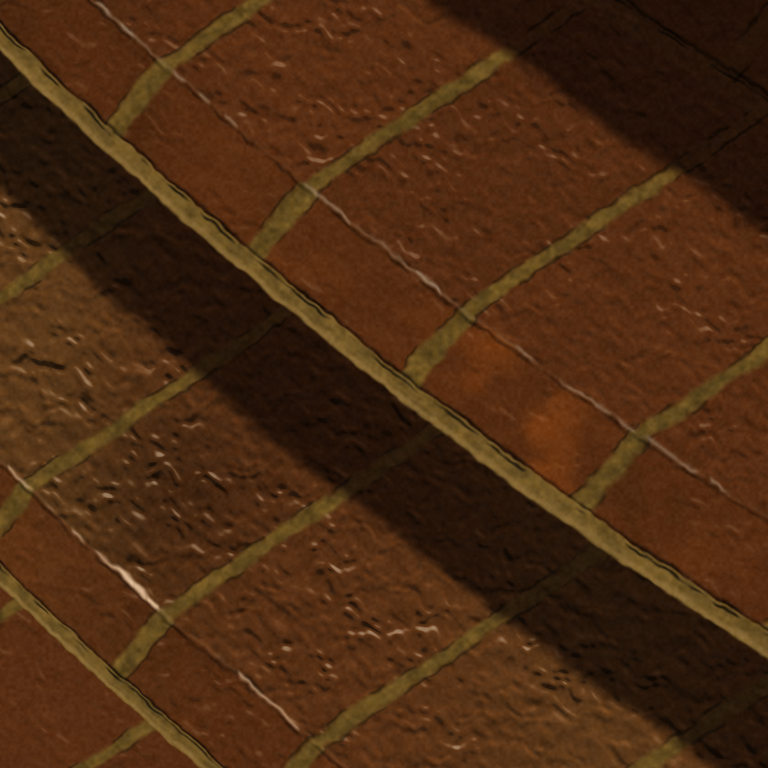
Write a WebGL 2 fragment shader that draws this texture.

```glsl
#version 300 es
precision highp float;

#define STEP_PITCH 0.697
#define RISER_TOP 0.538
#define SHADOW_DEPTH 0.205
#define FAR_SHADOW -0.53
#define SHADOW_SOFT 0.015
#define SHADOW_LEVEL 0.40
#define JOINT_HALF 0.0095
#define LEDGE_HALF 0.0195
#define JOINT_SLOPE 0.68
#define ROUGHNESS 0.8
#define GRAIN 0.055

uniform vec2 u_resolution;
out vec4 fragColor;

const vec3 BRICK_DARK = vec3(0.285, 0.145, 0.062);
const vec3 BRICK_RED = vec3(0.355, 0.185, 0.078);
const vec3 BRICK_TAN = vec3(0.360, 0.230, 0.105);
const vec3 RISER_CLAY = vec3(0.335, 0.170, 0.066);
const vec3 MORTAR = vec3(0.390, 0.295, 0.120);
const vec3 CREST = vec3(0.540, 0.420, 0.220);
const vec3 GLINT = vec3(0.660, 0.550, 0.440);

float hash(vec2 p) {
    vec3 q = fract(p.xyx * 0.1031);
    q += dot(q, q.yzx + 33.33);
    return fract((q.x + q.y) * q.z);
}

float noise(vec2 p) {
    vec2 i = floor(p), f = fract(p);
    f = f * f * (3.0 - 2.0 * f);
    return mix(mix(hash(i), hash(i + vec2(1, 0)), f.x),
               mix(hash(i + vec2(0, 1)), hash(i + vec2(1, 1)), f.x), f.y);
}

float bump(vec2 q) {
    q += 0.012 * (noise(q * 40.0) - 0.5);
    return 0.5 * noise(q * vec2(38, 62)) + 0.5 * noise(q * vec2(85, 125));
}

// Soft-edged band of the given half width
float band(float dist, float halfWidth, float soft) {
    return 1.0 - smoothstep(halfWidth - soft, halfWidth + soft, abs(dist));
}

float peak(float x, float center, float width) {
    float t = (x - center) / width;
    return exp(-t * t);
}

void main() {
    vec2 uv = gl_FragCoord.xy / u_resolution;
    vec2 p = vec2(uv.x, 1.0 - uv.y);
    float soft = 0.0015 + 0.7 / u_resolution.y;
    float wobble = (noise(p * 28.0) - 0.5) * 0.007 + (noise(p * 90.0) - 0.5) * 0.006;

    // Height below the curved main ledge, split into steps
    float drop = p.y - (0.0456 + 0.954 * p.x - 0.1663 * p.x * p.x);
    float level = floor(drop / STEP_PITCH);
    float lower = level + 1.0;
    float riserDist = drop - STEP_PITCH * level - RISER_TOP - 0.017 * lower;
    float riser = smoothstep(-0.003, 0.003, riserDist);

    // Shadows cast beneath the main ledge and over the far tread
    float ragged = drop + wobble + (noise(p * 9.0) - 0.5) * 0.016;
    float below = smoothstep(0.020, 0.027, drop + wobble * 0.6)
                * (1.0 - smoothstep(SHADOW_DEPTH - SHADOW_SOFT, SHADOW_DEPTH + SHADOW_SOFT, ragged));
    float beyond = 1.0 - smoothstep(FAR_SHADOW - SHADOW_SOFT, FAR_SHADOW + SHADOW_SOFT, ragged);
    float shadow = max(below, beyond);

    // Cross joints, bending where tread meets riser
    float t = p.y + JOINT_SLOPE * p.x - 0.26 * max(riserDist, 0.0);
    t -= 0.232 + 0.155 * lower;
    float column = (3.57 + 0.18 * lower) * t - (0.27 + 0.04 * lower) * t * t;
    float jointDist = (column - round(column)) * 0.25 + wobble * 0.7;
    float jointHalf = JOINT_HALF * mix(1.0, 1.35, riser) * (0.75 + 0.5 * noise(p * 22.0));
    float joint = band(jointDist, jointHalf, 0.0025 + soft);

    // Brick tint
    vec2 brickId = vec2(floor(column), level * 2.0 + step(0.0, riserDist));
    float tint = hash(brickId + 17.0);
    float blotch = 0.6 * noise(p * 11.0 + 4.0) + 0.4 * noise(p * 34.0);
    vec3 color = mix(BRICK_DARK, BRICK_RED, 0.2 + 0.4 * tint + 0.45 * blotch);
    float onLower = step(0.0, level) * step(level, 0.5);
    float tanShare = onLower * (0.2 + 0.75 * peak(p.x, 0.03, 0.17) + 0.6 * peak(p.x, 0.8, 0.22));
    color = mix(color, BRICK_TAN, min(tanShare, 0.9));
    color *= 1.0 - 0.22 * onLower * peak(length(p - vec2(0.22, 0.64)), 0.0, 0.13);
    color = mix(color, RISER_CLAY * (0.82 + 0.36 * blotch), riser * 0.75);
    float worn = peak(p.x, 0.68, 0.07) * smoothstep(0.4, 0.7, blotch);
    color += vec3(0.10, 0.045, 0.0) * riser * (1.0 - onLower) * worn;
    color *= 1.0 - 0.15 * peak(length(p), 0.0, 0.2);

    // Pitted, glossy brick surface
    vec2 q = vec2(dot(p, vec2(0.78, 0.62)), dot(p, vec2(-0.62, 0.78)));
    float relief = bump(q) - bump(q + vec2(0.003, 0.005));
    float rough = ROUGHNESS * mix(0.6, 1.0, onLower) * mix(1.0, 0.35, riser);
    rough *= level > 0.5 ? 0.3 : 1.0;
    float patches = smoothstep(0.25, 0.75, noise(q * vec2(15, 21) + 8.0));
    color *= 1.0 + 0.9 * rough * relief;
    color *= 1.0 - 0.5 * rough * patches * smoothstep(0.10, 0.32, -relief);
    color = mix(color, GLINT, rough * patches * smoothstep(0.13, 0.42, relief) * (1.0 - 0.8 * shadow));

    // Mortar in the cross joints, with broken dark rims
    float mortarTone = 0.72 + 0.3 * noise(p * 65.0) + 0.25 * noise(p * 150.0);
    float rim = band(abs(jointDist) - jointHalf - 0.001, 0.002, 0.002);
    color *= 1.0 - 0.5 * rim * smoothstep(0.35, 0.7, noise(p * 45.0 + 3.0));
    color = mix(color, MORTAR * mortarTone, joint * (1.0 - shadow * (0.35 + 0.45 * beyond)));

    // Broken shining edge between tread and riser
    float shine = 0.08 + 0.6 * smoothstep(0.45, 0.8, noise(vec2(p.x * 60.0, level)));
    shine += onLower * 0.9 * peak(p.x, 0.18, 0.022);
    shine += (1.0 - onLower) * 0.45 * (peak(p.x, 0.53, 0.07) + peak(p.x, 0.17, 0.05));
    float edgeDist = riserDist + wobble * 0.9;
    float thick = 0.0025 + 0.003 * onLower * peak(p.x, 0.18, 0.025);
    color *= 1.0 - 0.45 * band(edgeDist - 0.007, 0.003, 0.003) * noise(p * 50.0);
    color = mix(color, GLINT * (0.9 + 0.4 * onLower), min(shine, 1.0) * band(edgeDist, thick, 0.002 + soft));

    // Mortar ledges: cracked top rim, bright lower crest
    float nearest = round(drop / STEP_PITCH);
    float ledgeHalf = LEDGE_HALF * (nearest > 0.5 ? 0.75 : 1.0);
    float across = (drop - STEP_PITCH * nearest - 0.006 + wobble * 0.7) / ledgeHalf;
    float streak = noise(vec2(q.x * 30.0, across * 3.0));
    vec3 ledge = mix(MORTAR * mortarTone, CREST, 0.1 + 0.3 * streak + 0.55 * peak(across, 0.6, 0.28));
    float crack = noise(p * 40.0);
    color *= 1.0 - 0.75 * peak(across, -1.05, 0.2) * (0.4 + 0.6 * crack);
    color = mix(color, ledge, band(across, 0.95, 0.08 + soft * 20.0) * (1.0 - 0.85 * beyond));
    color *= 1.0 - 0.65 * peak(across, -0.65, 0.13) * smoothstep(0.3, 0.75, crack);

    // Shade, keeping a little warmth
    color *= mix(vec3(1.0), SHADOW_LEVEL * vec3(1.05, 0.95, 0.9), shadow);

    // Fine grain
    float speck = 0.6 * noise(p * 210.0) + 0.4 * noise(p * 330.0 + 9.0) - 0.5;
    color += speck * GRAIN * mix(1.0, 0.6, shadow);
    fragColor = vec4(clamp(color, 0.0, 1.0), 1.0);
}
```
